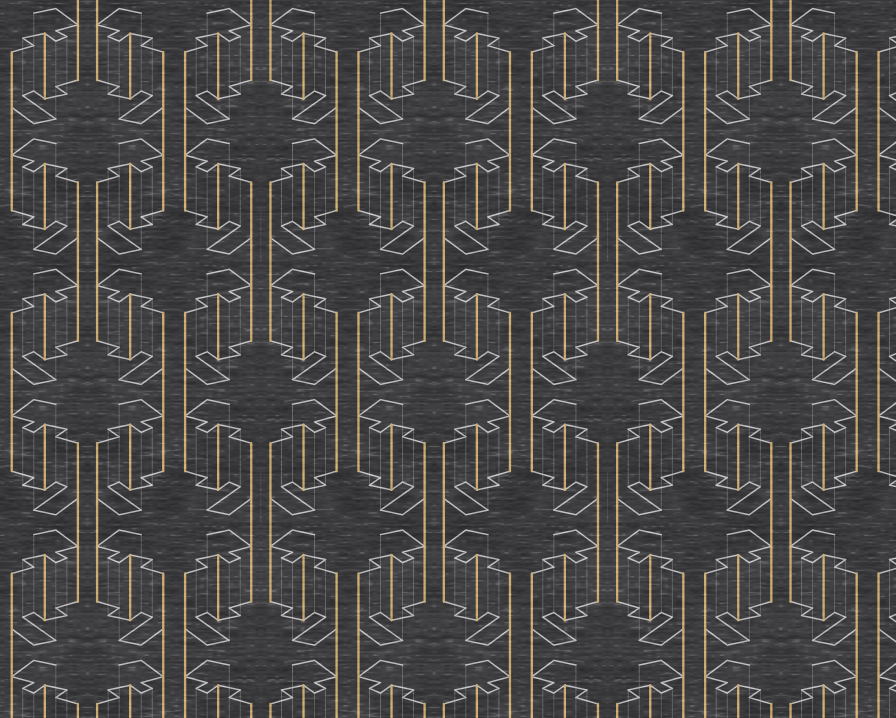
A WebGL 1 fragment shader for this pattern:

```glsl
precision highp float;
// Mirrored columns of angular stepped leaves, drawn with pale and gold threads
// on dark brushed wool. One leaf is built from segments with half-turn symmetry,
// then flipped on alternate columns and rows; folded noise supplies the weave.

#define WIDTH_UNITS 81.27
#define CELL vec2(7.862, 11.825)
#define ORIGIN vec2(0.074, 35.48)
#define LEAF_SHIFT 0.06
#define GOLD_HALF 0.105
#define PALE_HALF 0.066
#define THIN_HALF 0.035
#define WOOL vec3(0.235, 0.235, 0.243)
#define GOLD vec3(0.83, 0.69, 0.46)
#define PALE vec3(0.78, 0.775, 0.78)
#define THIN vec3(0.49, 0.49, 0.50)

uniform vec2 u_resolution;

float hash(vec2 p) {
  vec3 q = fract(vec3(p.xyx) * 0.1031);
  q += dot(q, q.yzx + 33.33);
  return fract((q.x + q.y) * q.z);
}

// Value noise that wraps vertically after a whole number of lattice rows.
float wrapNoise(vec2 p, float rows) {
  vec2 i = floor(p);
  vec2 f = p - i;
  f = f * f * (3.0 - 2.0 * f);
  float y0 = mod(i.y, rows);
  float y1 = mod(i.y + 1.0, rows);
  float low = mix(hash(vec2(i.x, y0)), hash(vec2(i.x + 1.0, y0)), f.x);
  float high = mix(hash(vec2(i.x, y1)), hash(vec2(i.x + 1.0, y1)), f.x);
  return mix(low, high, f.y);
}

float segment(vec2 p, vec2 a, vec2 b) {
  vec2 d = b - a;
  return length(p - a - d * clamp(dot(p - a, d) / dot(d, d), 0.0, 1.0));
}

float upright(vec2 p, float x, float top) {
  return segment(p, vec2(x, 0.0), vec2(x, top));
}

float stroke(float dist, float halfWidth, float pixel) {
  return clamp((halfWidth - dist) / pixel + 0.5, 0.0, 1.0);
}

// Pale outline: q is the leaf space, h is its upper half after a half turn.
float outline(vec2 q, vec2 h) {
  float d = segment(h, vec2(-3.0, 1.27), vec2(-1.0, 1.85));
  d = min(d, segment(h, vec2(-1.0, 1.85), vec2(-2.0, 2.54)));
  d = min(d, segment(h, vec2(-2.0, 2.54), vec2(0.0, 2.96)));
  d = min(d, segment(h, vec2(0.0, 2.96), vec2(1.0, 2.26)));
  d = min(d, segment(h, vec2(1.0, 2.26), vec2(2.0, 2.68)));
  d = min(d, segment(h, vec2(3.0, 3.74), vec2(1.0, 5.22)));
  d = min(d, segment(h, vec2(1.0, 5.22), vec2(-1.0, 4.8)));
  // The upper fold and the lower diagonal differ between the two ends.
  d = min(d, segment(q, vec2(2.0, 2.68), vec2(1.0, 3.2)));
  d = min(d, segment(q, vec2(1.0, 3.2), vec2(3.0, 3.74)));
  return min(d, segment(q, vec2(-2.0, -2.68), vec2(1.0, -4.8)));
}

float goldThreads(vec2 h) {
  float d = min(upright(h, -3.0, 1.27), upright(h, 0.0, 2.96));
  return min(d, upright(h, 3.0, 6.0));
}

float thinThreads(vec2 h) {
  float d = min(upright(h, -2.0, 2.54), upright(h, -1.0, 4.8));
  return min(d, min(upright(h, 1.0, 2.26), upright(h, 2.0, 2.68)));
}

void main() {
  float pixel = WIDTH_UNITS / u_resolution.x;
  vec2 p = gl_FragCoord.xy * pixel - ORIGIN;

  // Mirror columns, then flip the leaf on every other row.
  float row = floor(p.y / CELL.y + 0.5);
  float side = 1.0 - 2.0 * mod(row, 2.0);
  float across = abs(mod(p.x + CELL.x, 2.0 * CELL.x) - CELL.x);
  vec2 q = vec2((across - 0.5 * CELL.x - LEAF_SHIFT) * side, p.y - row * CELL.y);
  vec2 h = q.y < 0.0 ? -q : q;

  // Brushed wool, mirrored every two columns and repeated every two rows.
  float foldX = abs(mod(p.x + CELL.x, 4.0 * CELL.x) - 2.0 * CELL.x);
  float down = p.y / (2.0 * CELL.y);
  float streak = wrapNoise(vec2(foldX * 0.75, down * 150.0), 150.0);
  float fiber = wrapNoise(vec2(foldX * 2.6 + 40.0, down * 170.0), 170.0);
  float cloud = wrapNoise(vec2(foldX * 0.28 + 90.0, down * 9.0), 9.0);
  float grain = 0.6 * streak + 0.4 * fiber;
  vec3 color = WOOL + 0.13 * (grain - 0.5) + 0.045 * (cloud - 0.5);
  color += 0.09 * smoothstep(0.68, 0.92, grain);

  // Faint broken seam on the wool's mirror axis.
  float seamX = abs(foldX - 2.0 * CELL.x);
  float seamY = abs(mod(p.y, 2.0 * CELL.y) - 8.2);
  float seam = stroke(seamX, 0.03, pixel) * step(seamY, 2.2);
  color = mix(color, THIN, 0.5 * seam * (0.5 + 0.5 * fiber));

  // Threads are slightly worn by the same grain.
  float wear = 0.87 + 0.2 * grain;
  float thin = stroke(thinThreads(h), THIN_HALF, pixel);
  color = mix(color, THIN, thin * (0.55 + 0.5 * fiber));
  color = mix(color, PALE * wear, stroke(outline(q, h), PALE_HALF, pixel));
  color = mix(color, GOLD * wear, stroke(goldThreads(h), GOLD_HALF, pixel));
  gl_FragColor = vec4(color, 1.0);
}
```
